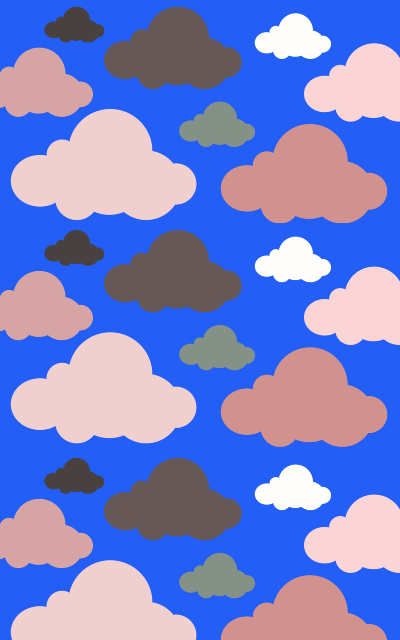
A WebGL 1 fragment shader for this pattern:

```glsl
precision highp float;

uniform vec2 u_resolution;

// Lengths are fractions of the canvas width, with y pointing down.
const float ROW_PITCH = 0.5583;
const float LAST_ROW_SHIFT = 0.0115;

const vec3 SKY = vec3(0.137, 0.373, 0.965);
const vec3 CHARCOAL = vec3(0.285, 0.25, 0.25);
const vec3 UMBER = vec3(0.405, 0.345, 0.345);
const vec3 WHITE = vec3(1.0, 0.998, 0.98);
const vec3 BLUSH = vec3(0.984, 0.835, 0.835);
const vec3 DUSTY = vec3(0.84, 0.645, 0.645);
const vec3 PALE = vec3(0.94, 0.81, 0.81);
const vec3 SAGE = vec3(0.52, 0.57, 0.53);
const vec3 ROSE = vec3(0.82, 0.57, 0.56);

float circle(vec2 p, vec2 center, float radius) {
  return length(p - center) - radius;
}

float ellipse(vec2 p, vec2 center, vec2 radii) {
  return (length((p - center) / radii) - 1.0) * min(radii.x, radii.y);
}

// Cloud of unit width with its bounding box starting at the top left.
float cloudDistance(vec2 p) {
  // Crown and side lobes
  float d = circle(p, vec2(0.535, 0.226), 0.226);
  d = min(d, circle(p, vec2(0.276, 0.248), 0.084));
  d = min(d, ellipse(p, vec2(0.157, 0.386), vec2(0.157, 0.139)));
  d = min(d, circle(p, vec2(0.887, 0.403), 0.111));
  // Underside lobes
  d = min(d, circle(p, vec2(0.355, 0.48), 0.117));
  d = min(d, circle(p, vec2(0.53, 0.36), 0.209));
  d = min(d, circle(p, vec2(0.728, 0.41), 0.187));
  // Body behind the lobes
  return min(d, circle(p, vec2(0.4, 0.38), 0.14));
}

vec3 paintCloud(vec3 base, vec2 p, vec2 corner, float width, vec3 tint, float pixel) {
  float d = cloudDistance((p - corner) / width) * width;
  return mix(base, tint, 1.0 - smoothstep(-0.6 * pixel, 0.6 * pixel, d));
}

// Fold the height into its row; the last row sits slightly lower.
float rowHeight(float y, float pitch, float lastShift) {
  float lastStart = 2.0 * pitch + lastShift;
  return y - pitch * step(pitch, y) - (pitch + lastShift) * step(lastStart, y);
}

vec3 cloudRow(vec2 p, float pixel) {
  vec3 color = SKY;
  // Upper band
  color = paintCloud(color, p, vec2(0.111, 0.0167), 0.150, CHARCOAL, pixel);
  color = paintCloud(color, p, vec2(0.260, 0.0167), 0.345, UMBER, pixel);
  color = paintCloud(color, p, vec2(0.637, 0.0333), 0.191, WHITE, pixel);
  // Clouds cut by the sides
  color = paintCloud(color, p, vec2(-0.057, 0.119), 0.290, DUSTY, pixel);
  color = paintCloud(color, p, vec2(0.760, 0.1083), 0.328, BLUSH, pixel);
  // Lower band
  color = paintCloud(color, p, vec2(0.027, 0.2725), 0.465, PALE, pixel);
  color = paintCloud(color, p, vec2(0.448, 0.254), 0.190, SAGE, pixel);
  color = paintCloud(color, p, vec2(0.552, 0.310), 0.417, ROSE, pixel);
  return color;
}

void main() {
  float pixel = 1.0 / u_resolution.x;
  vec2 p = vec2(gl_FragCoord.x, u_resolution.y - gl_FragCoord.y) * pixel;
  p.y = rowHeight(p.y, ROW_PITCH, LAST_ROW_SHIFT);
  gl_FragColor = vec4(cloudRow(p, pixel), 1.0);
}
```
